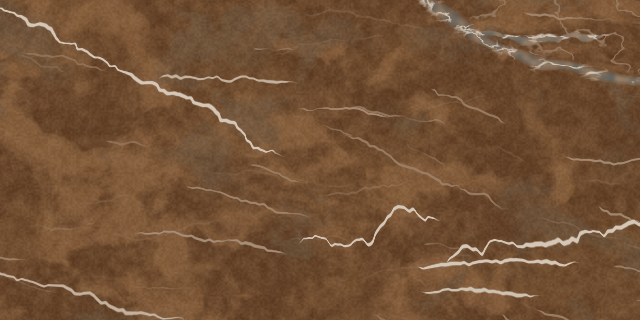
Reproduce this texture procedurally as a WebGL 2 fragment shader.

```glsl
#version 300 es
precision highp float;

#define DARK_BROWN vec3(0.390, 0.260, 0.160)
#define MID_BROWN vec3(0.450, 0.310, 0.190)
#define OCHRE vec3(0.535, 0.380, 0.245)
#define UMBER vec3(0.430, 0.340, 0.250)
#define TAN_VEIN vec3(0.610, 0.500, 0.400)
#define PALE_VEIN vec3(0.830, 0.780, 0.720)
#define SLATE vec3(0.390, 0.390, 0.370)
#define HAIRLINES 44
#define GRAIN 0.055

uniform vec2 u_resolution;
out vec4 fragColor;

float hash(vec2 p) {
    return fract(sin(dot(p, vec2(12.9898, 78.233))) * 43758.5453);
}

float noise(vec2 p) {
    vec2 i = floor(p), f = fract(p);
    f = f * f * (3.0 - 2.0 * f);
    vec2 e = vec2(0.0, 1.0);
    return mix(mix(hash(i), hash(i + e.yx), f.x),
               mix(hash(i + e.xy), hash(i + e.yy), f.x), f.y);
}

float fbm(vec2 p) {
    float sum = 0.0, amp = 0.5;
    for (int i = 0; i < 5; i++) {
        sum += amp * noise(p);
        p = mat2(1.6, 1.2, -1.2, 1.6) * p + 7.3;
        amp *= 0.5;
    }
    return sum / 0.97;
}

// Thin crests where the noise crosses its middle value
float ridge(vec2 p, float thickness) {
    return 1.0 - smoothstep(0.0, thickness, abs(fbm(p) - 0.5));
}

// Coverage of a wandering, tapered crack from a to b
float vein(vec2 p, vec2 a, vec2 b, float width, float bend, float seed) {
    float len = distance(a, b);
    vec2 dir = (b - a) / len, q = p - a;
    float along = dot(q, dir), side = dir.x * q.y - dir.y * q.x;
    float t = along / len;
    if (t < 0.0 || t > 1.0 || abs(side) > bend + 0.03) return 0.0;
    float path = noise(vec2(along * 6.0, seed)) - 0.5
               + 0.40 * (noise(vec2(along * 21.0, seed + 9.0)) - 0.5)
               + 0.14 * (noise(vec2(along * 70.0, seed + 17.0)) - 0.5);
    float taper = smoothstep(0.0, 0.15, t) * (1.0 - smoothstep(0.75, 1.0, t));
    float local = width * taper * (0.35 + 1.3 * noise(vec2(along * 16.0, seed + 4.0)));
    float soft = 1.0 / u_resolution.y;
    float d = abs(side - bend * path);
    float core = 1.0 - smoothstep(local * 0.4, local + soft, d);
    float halo = 0.22 * exp(-d / (width * 1.8)) * taper;
    return max(core * smoothstep(0.0, 0.002, local), halo);
}

float mainVeins(vec2 p) {
    float v = vein(p, vec2(-0.08, 1.0), vec2(0.94, 0.49), 0.0050, 0.07, 3.0);
    v = max(v, 0.8 * vein(p, vec2(0.48, 0.78), vec2(0.97, 0.75), 0.0035, 0.05, 11.0));
    v = max(v, vein(p, vec2(0.92, 0.23), vec2(1.40, 0.31), 0.0055, 0.13, 22.0));
    v = max(v, vein(p, vec2(1.36, 0.21), vec2(2.15, 0.36), 0.0065, 0.10, 35.0));
    v = max(v, vein(p, vec2(1.28, 0.15), vec2(1.84, 0.17), 0.0050, 0.05, 41.0));
    v = max(v, 0.9 * vein(p, vec2(1.30, 0.08), vec2(1.72, 0.09), 0.0050, 0.04, 57.0));
    v = max(v, 0.8 * vein(p, vec2(-0.08, 0.18), vec2(0.62, -0.01), 0.0050, 0.06, 63.0));
    v = max(v, 0.6 * vein(p, vec2(0.40, 0.29), vec2(0.92, 0.20), 0.0035, 0.05, 78.0));
    return max(v, 0.45 * vein(p, vec2(1.05, 0.62), vec2(1.62, 0.33), 0.0030, 0.05, 84.0));
}

// Scattered fine cracks, mostly falling gently to the right
float hairlines(vec2 p) {
    float v = 0.0;
    for (int i = 0; i < HAIRLINES; i++) {
        float k = float(i) + 1.0;
        vec2 start = vec2(2.3 * hash(vec2(k, 1.7)) - 0.3,
                          (k - hash(vec2(k, 5.1))) / float(HAIRLINES));
        float angle = mix(-0.48, 0.22, hash(vec2(k, 8.3)));
        float len = mix(0.12, 0.55, pow(hash(vec2(k, 3.9)), 2.0));
        float strength = mix(0.16, 0.60, pow(hash(vec2(k, 6.2)), 2.0));
        vec2 end = start + len * vec2(cos(angle), sin(angle));
        v = max(v, strength * vein(p, start, end, 0.0022, 0.04, k * 13.0));
    }
    return v;
}

void main() {
    vec2 p = gl_FragCoord.xy / u_resolution.y;

    // Mottled ground
    vec2 warp = vec2(fbm(p * 3.0), fbm(p * 3.0 + 19.0)) - 0.5;
    float cloud = fbm(p * vec2(4.0, 6.0) + warp * 2.0);
    float speckle = fbm(p * 34.0);
    vec3 col = mix(DARK_BROWN, MID_BROWN, smoothstep(0.34, 0.66, 0.6 * cloud + 0.4 * speckle));

    // Curved edge of the broken band in the upper right
    float run = 2.0 - p.x;
    float rise = p.y - 0.75 - 0.57 * run * run - 0.05 * (noise(p * 9.0) - 0.5);
    float band = rise / sqrt(1.0 + 1.3 * run * run);
    float inside = smoothstep(0.0, 0.05, band);

    // Ochre clouds and greyed stains
    float warmZone = exp(-4.0 * dot(p - vec2(0.9, 0.3), (p - vec2(0.9, 0.3)) * vec2(0.7, 2.5)));
    float patches = fbm(p * vec2(7.0, 9.0) + warp * 3.0 + 31.0);
    col = mix(col, OCHRE, 0.85 * smoothstep(0.50, 0.72, patches + 0.10 * warmZone + 0.12 * inside));
    float stain = fbm(p * vec2(5.0, 8.0) - warp * 2.0 + 53.0);
    col = mix(col, UMBER, 0.6 * smoothstep(0.56, 0.72, stain));
    col += GRAIN * (noise(p * 170.0) - 0.5) + GRAIN * (speckle - 0.5);

    // Cracks
    float web = 0.4 * inside * ridge(p * vec2(6.0, 8.0) + 71.0, 0.03);
    float v = max(max(mainVeins(p), hairlines(p)), web);
    col = mix(col, TAN_VEIN, smoothstep(0.0, 0.55, v));
    col = mix(col, PALE_VEIN, smoothstep(0.45, 1.0, v));

    // Shattered band with slate gaps and pale shards
    float branch = vein(p, vec2(1.46, 0.89), vec2(1.92, 0.88), 0.012, 0.04, 95.0);
    float body = max(exp(-pow(band / 0.018, 2.0)), branch);
    float shards = ridge(p * vec2(17.0, 30.0) + warp * 4.0, 0.09);
    vec3 rubble = mix(mix(SLATE, TAN_VEIN, noise(p * 45.0)), PALE_VEIN, shards);
    col = mix(col, rubble, body * smoothstep(0.2, 0.5, body + 0.3 * shards));

    fragColor = vec4(clamp(col, 0.0, 1.0), 1.0);
}
```
